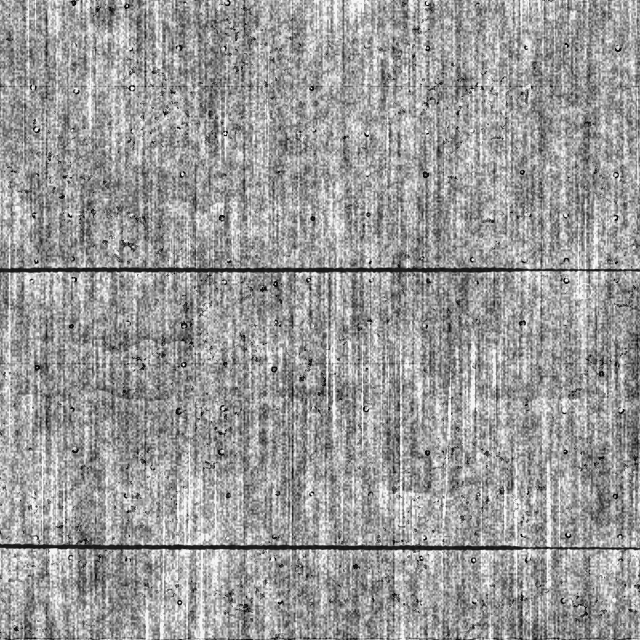
Write a Shadertoy shader that draws this texture.

```glsl
// Board-marked grey concrete: two dark horizontal joints, nail marks, fine vertical grain, drips and tide stains.
#define BOARDS 13.0        // boards across, one nail column each
#define NAIL_GAPS 6.0      // nail spacings per panel
#define PANEL 0.4336       // panel height
#define JOINT_Y 0.1445     // height of the lowest joint
#define JOINT_HALF 0.0034  // half thickness of a joint
#define NAIL_RADIUS 0.0034
#define BASE_TONE 0.60
#define GRAIN 0.34         // contrast of the vertical grain
#define SPECKLE 0.46       // contrast of the fine grit
#define MOTTLE 0.24        // contrast of the broad clouds
#define DRIPS 10

float hash(vec2 p) {
    vec3 q = fract(p.xyx * 0.1031);
    q += dot(q, q.yzx + 33.33);
    return fract((q.x + q.y) * q.z);
}

float noise(vec2 p) {
    vec2 i = floor(p), f = fract(p);
    f = f * f * (3.0 - 2.0 * f);
    return mix(mix(hash(i), hash(i + vec2(1, 0)), f.x),
               mix(hash(i + vec2(0, 1)), hash(i + vec2(1, 1)), f.x), f.y);
}

// Octaves are rotated to hide the lattice
float fbm(vec2 p) {
    float sum = 0.0, amp = 0.5;
    for (int i = 0; i < 5; i++) {
        sum += amp * noise(p);
        p = mat2(1.6, 1.2, -1.2, 1.6) * p + 17.3;
        amp *= 0.5;
    }
    return sum / 0.97;
}

// Soft band of given half width around zero
float band(float d, float halfWidth, float px) {
    return 1.0 - smoothstep(halfWidth - px, halfWidth + px, abs(d));
}

// Wood grain, board edges, mottling and pits
float concrete(vec2 p, float px) {
    float patchy = mix(0.5, 1.35, noise(p * vec2(9.0, 6.0) + 4.0));
    float tone = BASE_TONE + MOTTLE * (fbm(p * vec2(6.0, 9.0)) - 0.5);
    tone += GRAIN * patchy * (noise(p * vec2(330.0, 9.0)) - 0.5);
    tone += 0.55 * GRAIN * (noise(p * vec2(210.0, 14.0) + 31.0) - 0.5);
    tone += SPECKLE * (noise(p * vec2(400.0, 340.0) + 7.0) - 0.5);
    tone += 0.42 * (fbm(p * vec2(85.0, 80.0) + 50.0) - 0.5);

    float b = p.x * BOARDS + 0.12 * (noise(vec2(p.x * 9.0, 2.0)) - 0.5);
    tone += 0.05 * (hash(vec2(floor(b), floor((p.y - JOINT_Y) / PANEL) + 9.0)) - 0.5);
    float edge = (fract(b + 0.5) - 0.5) / BOARDS;
    tone -= 0.20 * band(edge, 0.0010, px) * smoothstep(0.3, 0.7, noise(vec2(floor(b + 0.5) * 7.0, p.y * 26.0)));

    float streak = smoothstep(0.70, 0.95, noise(p * vec2(270.0, 5.0) + 71.0));
    tone += 0.34 * streak * smoothstep(0.40, 0.75, noise(p * vec2(13.0, 5.0) + 23.0));
    float pit = smoothstep(0.66, 0.76, fbm(p * 130.0 + 13.0));
    return tone - 0.42 * pit * smoothstep(0.40, 0.70, fbm(p * 14.0 + 40.0));
}

// Tide marks: x = height, y..z = extent across, w = strength
float tideStains(vec2 p) {
    vec4 marks[4] = vec4[4](vec4(0.375, -0.1, 1.1, 0.10), vec4(0.455, 0.03, 0.35, 0.10),
                            vec4(0.225, 0.56, 0.87, 0.11), vec4(0.675, 0.05, 0.55, 0.08));
    float tone = 0.0;
    for (int i = 0; i < 4; i++) {
        vec4 m = marks[i];
        float d = p.y - m.x - 0.05 * (fbm(vec2(p.x * 22.0, float(i) * 5.0 + p.y * 22.0)) - 0.5);
        float across = smoothstep(m.y, m.y + 0.08, p.x) * (1.0 - smoothstep(m.z - 0.08, m.z, p.x));
        across *= 0.4 + 1.1 * noise(vec2(p.x * 17.0, m.x * 90.0));
        float above = smoothstep(-0.001, 0.004, d) * exp(-max(d, 0.0) / 0.025);
        float below = smoothstep(0.002, -0.002, d) * exp(min(d, 0.0) / 0.010);
        tone += m.w * across * (0.9 * below - above);
    }
    return tone;
}

// Long pale lime runs, the first one slanted and strongest
float limeRuns(vec2 p, float px) {
    float tone = 0.0;
    for (int i = 0; i < DRIPS; i++) {
        vec2 id = vec2(float(i), 3.0);
        float top = i == 0 ? 0.44 : 0.62 + 0.36 * hash(id + 5.0);
        float len = i == 0 ? 0.28 : 0.10 + 0.20 * hash(id + 8.0);
        float x = i == 0 ? 0.694 + 0.04 * (p.y - 0.17) : 0.1 + 0.75 * hash(id);
        x += 0.002 * (noise(vec2(p.y * 25.0, id.x)) - 0.5);
        float along = smoothstep(top, top - 0.03, p.y) * smoothstep(top - len, top - len + 0.06, p.y);
        float width = 0.0005 + 0.0018 * noise(vec2(p.y * 60.0, id.x * 3.0));
        tone += (i == 0 ? 0.36 : 0.24) * along * band(p.x - x, width, px);
    }
    return tone;
}

void mainImage(out vec4 fragColor, in vec2 fragCoord) {
    vec2 p = fragCoord / iResolution.xy;
    float px = 0.7 / iResolution.y;
    float tone = concrete(p, px) + tideStains(p) + limeRuns(p, px);

    // Faint board-end seam and a pale ring
    float v = mod(p.y - JOINT_Y, PANEL);
    tone -= 0.18 * band(v - 0.287, 0.0007, px) * smoothstep(0.3, 0.6, noise(vec2(p.x * 20.0, p.y * 3.0)));
    tone += 0.20 * band(length(p - vec2(0.913, 0.545)) - 0.012, 0.0007, px);

    // Nail marks: pale chipped head with a broken dark rim
    float pitch = (PANEL - 0.036) / NAIL_GAPS;
    vec2 cell = vec2(floor(p.x * BOARDS), floor((v - 0.018) / pitch + 0.5));
    vec2 id = cell + vec2(3.0, 20.0 + 11.0 * floor((p.y - JOINT_Y) / PANEL));
    vec2 nail = vec2((cell.x + 0.5 + 0.4 * (hash(vec2(cell.x, 6.0)) - 0.5)) / BOARDS, 0.018 + cell.y * pitch);
    nail += vec2(0.012, 0.007) * (vec2(hash(id + 1.5), hash(id + 4.5)) - 0.5);
    vec2 q = vec2(p.x, v) - nail;
    float r = length(q) + 0.003 * (noise(p * 260.0) - 0.5);
    float present = step(0.30, hash(id + 9.0));
    float size = NAIL_RADIUS * mix(0.7, 1.2, hash(id + 2.0));
    float rim = band(length(q + vec2(-0.0006, 0.001)) - size, 0.0013, px);
    tone -= 0.75 * present * rim * smoothstep(0.35, 0.75, noise(p * 190.0 + 3.0));
    tone += present * mix(-0.22, 0.26, step(0.25, hash(id + 7.0))) * (1.0 - smoothstep(size * 0.5, size * 1.1, r));

    // Joints: dark slot, thinner at the right, pale crust hanging below
    float nearest = floor((p.y - JOINT_Y) / PANEL + 0.5);
    float d = p.y - JOINT_Y - nearest * PANEL;
    d += 0.0008 * (noise(vec2(p.x * 6.0, nearest)) - 0.5) + 0.003 * (p.x - 0.5) * (1.0 - nearest);
    float thin = smoothstep(0.79, 0.83, p.x);
    float ragged = 0.0016 * (noise(vec2(p.x * 260.0, nearest * 4.0 + sign(d))) - 0.5);
    float halfWidth = JOINT_HALF * mix(1.0, 0.5, thin) + ragged;
    float crustLength = 0.007 + 0.05 * pow(noise(vec2(p.x * 210.0, nearest + 2.0)), 3.0);
    tone += 0.36 * step(d, 0.0) * exp(d / crustLength) * noise(vec2(p.x * 40.0, 8.0));
    tone += 0.09 * step(0.0, d) * exp(-d / 0.010);
    tone = mix(tone, 0.07 + 0.06 * noise(p * 200.0), band(d, halfWidth, px * 1.4));

    // Worn dark line along the bottom edge
    tone -= 0.30 * band(p.y - 0.002 - 0.003 * (noise(vec2(p.x * 60.0, 1.0)) - 0.5), 0.0008, px);

    fragColor = vec4(vec3(clamp(tone, 0.06, 0.96)), 1.0);
}
```
